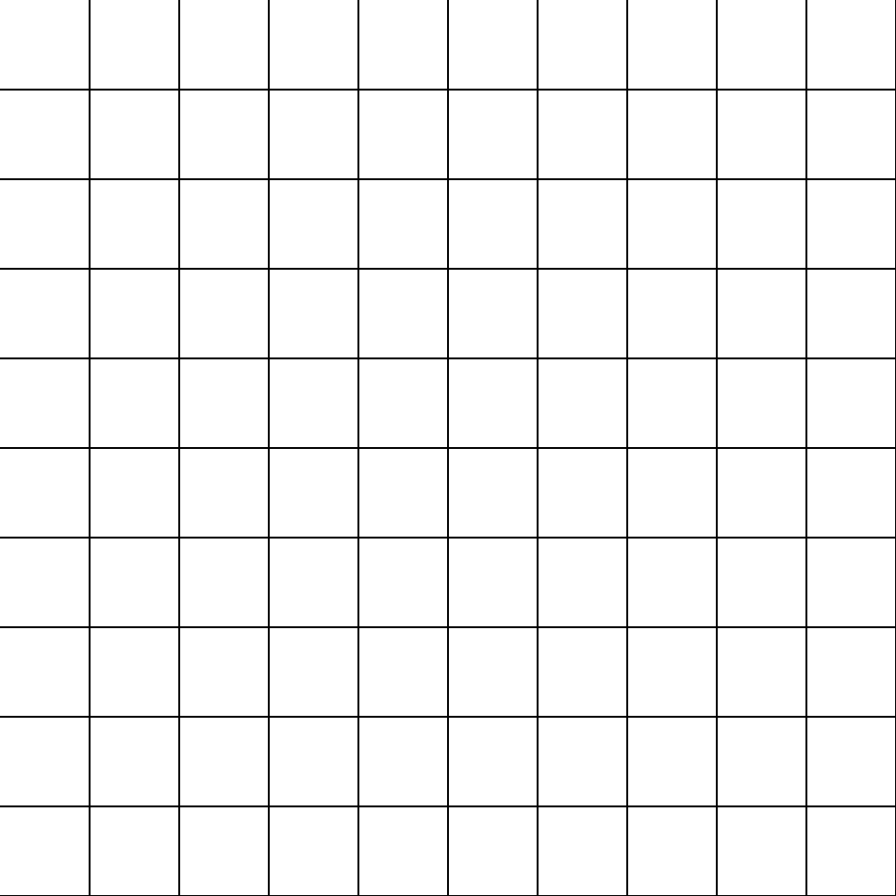
Reproduce this pattern procedurally as a three.js fragment shader.

```glsl
#define CELLS 10.0
#define LINE_WIDTH 0.0021
#define PAPER_COLOR vec3(1.0)
#define LINE_COLOR vec3(0.0)

varying vec2 vUv;

// Share of a pixel, per axis, covered by the nearest grid line
vec2 lineCoverage(vec2 p, vec2 pixel) {
  // Lines close each cell, so none is drawn at the starting edges
  vec2 index = max(floor(p * CELLS + 0.5), 1.0);
  vec2 offset = p - index / CELLS;
  vec2 halfLine = vec2(0.5 * LINE_WIDTH);
  vec2 upper = min(offset + 0.5 * pixel, halfLine);
  vec2 lower = max(offset - 0.5 * pixel, -halfLine);
  return clamp((upper - lower) / pixel, 0.0, 1.0);
}

void main() {
  // Cells run from the upper left to the lower right
  vec2 p = vec2(vUv.x, 1.0 - vUv.y);
  vec2 coverage = lineCoverage(p, max(fwidth(vUv), vec2(1e-5)));

  // Merge vertical and horizontal lines
  float ink = 1.0 - (1.0 - coverage.x) * (1.0 - coverage.y);
  gl_FragColor = vec4(mix(PAPER_COLOR, LINE_COLOR, ink), 1.0);
}
```
